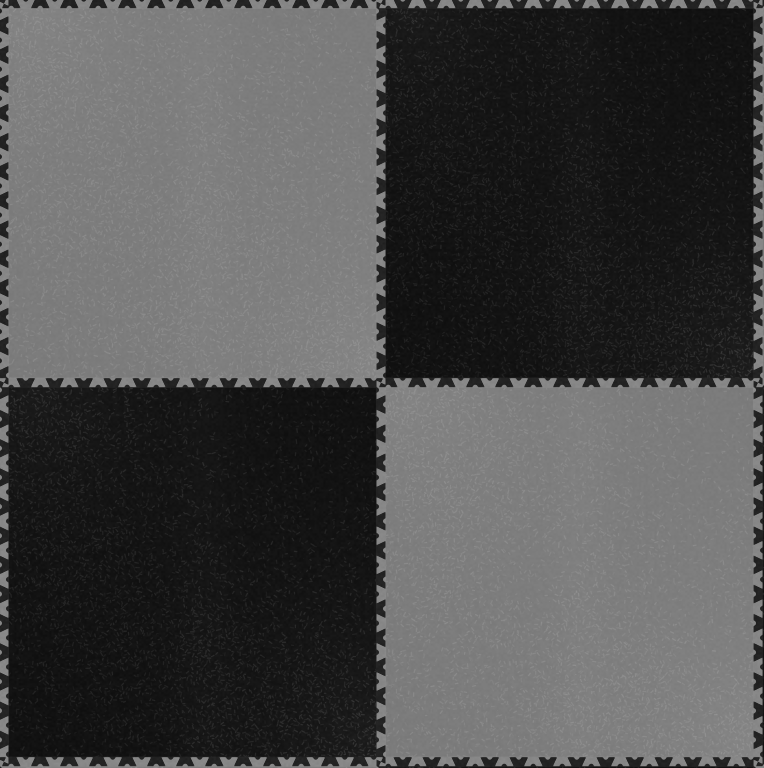
A Shadertoy shader for this texture:

```glsl
// Checkerboard of grey and black interlocking floor tiles.
// Dovetail teeth come from a signed field along each seam; the faces carry
// a diagonal sheen and a leather grain of small, randomly turned flecks.

#define PERIOD 0.4935             // tile size, in canvas units
#define ORIGIN vec2(0.0052, 0.0082) // first seam crossing
#define TEETH 13.0                // teeth per tile side
#define DEPTH 0.155               // half depth of the teeth, in tooth pitches
#define FLARE 0.48                // dovetail slope
#define NOTCH 0.085               // radius of the bite in each tooth head
#define GRAIN 205.0               // fleck cells across the canvas
#define BLACK 0.062
#define GREY 0.478

float hash(vec2 p) {
    return fract(sin(dot(p, vec2(127.1, 311.7))) * 43758.5453);
}

float noise(vec2 p) {
    vec2 i = floor(p), f = fract(p);
    f = f * f * (3.0 - 2.0 * f);
    return mix(mix(hash(i), hash(i + vec2(1, 0)), f.x),
               mix(hash(i + vec2(0, 1)), hash(i + vec2(1, 1)), f.x), f.y);
}

float smoothMin(float a, float b, float k) {
    float h = max(k - abs(a - b), 0.0) / k;
    return min(a, b) - 0.25 * h * h * k;
}

float smoothMax(float a, float b, float k) {
    return -smoothMin(-a, -b, k);
}

// Positive where the tile on the far side of the seam owns the point.
float seamField(float along, float across, float toothCentre) {
    float q = abs(fract(along - toothCentre + 0.5) - 0.5);
    float f = 0.25 - FLARE * across - q;
    f = smoothMin(f, length(vec2(q, across + DEPTH)) - NOTCH, 0.05);
    f = smoothMax(f, NOTCH - length(vec2(0.5 - q, across - DEPTH)), 0.05);
    f = smoothMax(f, across - DEPTH, 0.05);
    return smoothMin(f, across + DEPTH, 0.05);
}

// Short capsules, one per cell, each with its own angle, length and strength.
float flecks(vec2 p, float density, float blur) {
    vec2 cell = floor(p);
    float sum = 0.0;
    for (int j = -1; j <= 1; j++)
    for (int i = -1; i <= 1; i++) {
        vec2 c = cell + vec2(i, j);
        float a = 6.2832 * hash(c + 31.7);
        vec2 axis = vec2(cos(a), sin(a));
        vec2 d = p - c - vec2(hash(c), hash(c + 17.3));
        float reach = 0.15 + 0.3 * hash(c + 5.1);
        d -= axis * clamp(dot(d, axis), -reach, reach);
        float shape = 1.0 - smoothstep(0.16 - blur, 0.16 + blur, length(d));
        float strength = 0.35 + 0.65 * hash(c + 71.9);
        sum = max(sum, shape * strength * step(hash(c + 43.1), density));
    }
    return sum;
}

void mainImage(out vec4 fragColor, in vec2 fragCoord) {
    vec2 uv = fragCoord / iResolution.xy;
    float pixel = 1.0 / min(iResolution.x, iResolution.y);
    vec2 t = (uv - ORIGIN) / PERIOD;
    vec2 p = fract(t);

    // Nearest seams and which tile owns the point
    vec2 seam = floor(t + 0.5);
    vec2 across = (t - seam) * TEETH;
    vec2 along = t.yx * TEETH;
    float edge = 0.6 * pixel * TEETH / PERIOD;
    float right = smoothstep(-edge, edge, seamField(along.x, across.x, 0.75));
    float upper = smoothstep(-edge, edge, seamField(along.y, across.y, 0.25));
    float same = right * upper + (1.0 - right) * (1.0 - upper);
    float parity = mod(seam.x + seam.y, 2.0);
    float grey = mix(1.0 - parity, parity, same);

    // Sheen from the upper left and lower right corners of each tile
    float sheen = 0.8 * exp(-3.2 * length(p - vec2(0.08, 0.98)))
                + exp(-3.0 * length(p - vec2(1.0, 0.05)))
                + 0.2 * exp(-pow((p.x - 0.53) / 0.07, 2.0));
    float cloud = noise(t * 7.0) * 0.6 + noise(t * 17.0) * 0.4;

    // Grain, sparse in the upper right and lower left corners
    float density = 0.22 + 0.45 * cloud + 0.4 * sheen
                  - 0.3 * smoothstep(0.7, 1.5, p.x + p.y)
                  - 0.2 * smoothstep(0.6, 0.1, p.x + p.y);
    float fleck = flecks(uv * GRAIN, density, max(0.08, 0.7 * pixel * GRAIN));
    float speckle = noise(uv * GRAIN * 1.7) - 0.5;

    // Faces, then the plainer and slightly lighter teeth
    float blackFace = BLACK + 0.05 * sheen + 0.025 * speckle
                    + fleck * (0.07 + 0.06 * sheen);
    float greyFace = GREY + 0.045 * sheen + 0.02 * speckle + 0.06 * fleck;
    float strip = 1.0 - smoothstep(DEPTH, DEPTH + 2.0 * edge,
                                   min(abs(across.x), abs(across.y)));
    blackFace = mix(blackFace, 0.135 + 0.03 * speckle, strip);
    greyFace = mix(greyFace, 0.53 + 0.03 * speckle, strip);

    fragColor = vec4(vec3(mix(blackFace, greyFace, grey)), 1.0);
}
```
